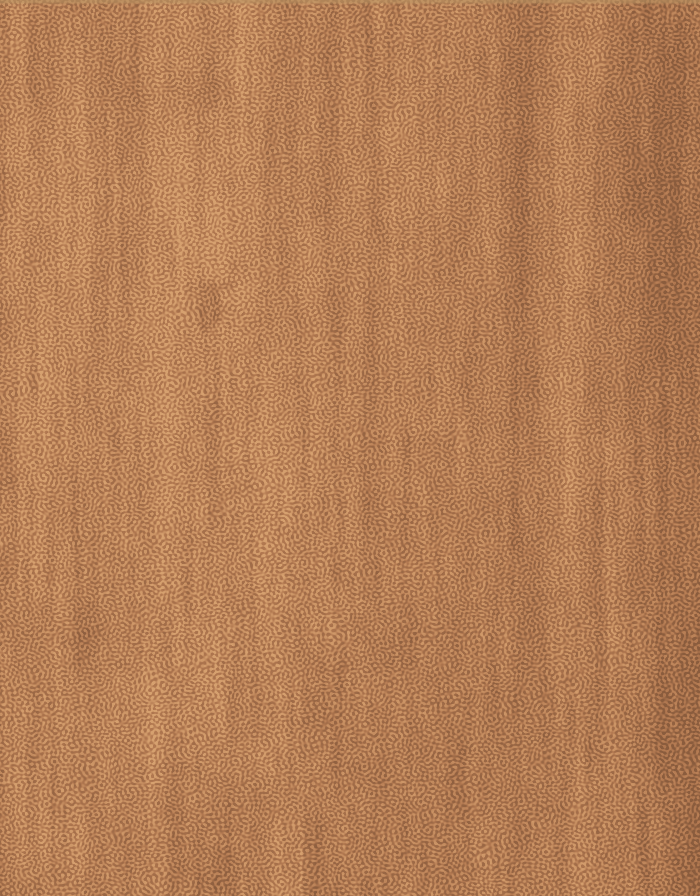
A Shadertoy shader for this texture:

```glsl
const float TAU = 6.2831853;
const vec3 DARK_BROWN = vec3(0.54, 0.36, 0.24);
const vec3 WARM_TAN = vec3(0.70, 0.475, 0.317);
const vec3 PALE_TAN = vec3(0.84, 0.63, 0.435);

float hash(vec2 p) {
    return fract(sin(dot(p, vec2(127.1, 311.7))) * 43758.5453);
}

float noise(vec2 p) {
    vec2 cell = floor(p);
    vec2 f = fract(p);
    f = f * f * (3.0 - 2.0 * f);
    float low = mix(hash(cell), hash(cell + vec2(1, 0)), f.x);
    float high = mix(hash(cell + vec2(0, 1)), hash(cell + vec2(1, 1)), f.x);
    return mix(low, high, f.y);
}

// Layered noise, centred on zero
float fbm(vec2 p, int octaves) {
    float sum = 0.0;
    float amp = 0.5;
    for (int i = 0; i < octaves; i++) {
        sum += amp * (noise(p) - 0.5);
        p = p * 2.03 + 17.3;
        amp *= 0.55;
    }
    return sum;
}

// Winding grain: waves of similar length crossing in every direction
float labyrinth(vec2 p, float frequency, int waves) {
    float sum = 0.0;
    for (int i = 0; i < waves; i++) {
        float k = float(i);
        float angle = 0.5 * TAU * (k + hash(vec2(k, 3.0))) / float(waves);
        float rate = frequency * mix(0.76, 1.16, hash(vec2(k, 7.0)));
        float phase = hash(vec2(k, 11.0));
        sum += cos(TAU * (rate * dot(p, vec2(cos(angle), sin(angle))) + phase));
    }
    return sum / sqrt(0.5 * float(waves));
}

// Long vertical stains, from broad bands to thin broken fibres
float streaks(vec2 p) {
    float x = p.x + 0.003 * noise(p * vec2(4.0, 3.0));
    float bands = fbm(vec2(x * 22.0, p.y * 1.0), 3);
    float lines = noise(vec2(x * 85.0, p.y * 4.0)) - 0.5;
    float fibres = noise(vec2(x * 220.0, p.y * 14.0)) - 0.5;
    return 0.28 * bands + 0.13 * lines + 0.18 * fibres;
}

// Scattered ragged smudges, mostly left of the middle
float smudges(vec2 p, int count) {
    float sum = 0.0;
    vec2 ragged = 0.07 * vec2(fbm(p * 30.0, 4), fbm(p * 30.0 + 40.0, 4));
    for (int i = 0; i < count; i++) {
        float k = float(i);
        vec2 centre = vec2(mix(0.08, 0.40, hash(vec2(k, 21.0))), hash(vec2(k, 33.0)));
        float radius = mix(0.010, 0.028, hash(vec2(k, 45.0)));
        vec2 d = (p + ragged - centre) / (radius * vec2(1.0, 1.3));
        sum += exp(-dot(d, d)) * mix(0.5, 1.0, hash(vec2(k, 57.0)));
    }
    return min(sum, 1.2);
}

// Soft step in tone along the lower part of a vertical join
float seam(vec2 p, float x, float top) {
    float d = p.x - x;
    float shade = exp(-abs(d) * 45.0) * smoothstep(-0.002, 0.002, d);
    return shade * (1.0 - smoothstep(top - 0.12, top, p.y));
}

vec3 leatherColor(float tone) {
    vec3 lower = mix(DARK_BROWN, WARM_TAN, clamp(tone * 2.0, 0.0, 1.0));
    return mix(lower, PALE_TAN, clamp(tone * 2.0 - 1.0, 0.0, 1.0));
}

void mainImage(out vec4 fragColor, in vec2 fragCoord) {
    vec2 p = fragCoord / iResolution.y;
    float u = fragCoord.x / iResolution.x;

    // Broad light and stains
    float tone = 0.60 + 0.18 * fbm(p * 4.0 + 5.0, 3) + streaks(p);
    tone += 0.16 * fbm(p * vec2(50.0, 30.0), 3);
    tone -= 0.08 * smoothstep(0.35, 0.70, u);
    tone -= 0.26 * smoothstep(0.82, 1.0, u);
    tone -= 0.08 * exp(-pow((u - 0.73) * 28.0, 2.0));
    vec2 glow = p - vec2(0.16, 0.64);
    tone += 0.07 * exp(-dot(glow, glow) * 40.0);
    tone -= 0.17 * smudges(p, 9);
    tone -= 0.16 * seam(p, 0.338, 0.32);

    // Fine embossed grain, broken by tiny specks
    vec2 warp = 0.005 * vec2(noise(p * 36.0), noise(p * 36.0 + 31.0));
    float grain = labyrinth(p + warp, 200.0, 24);
    tone += 0.56 * (smoothstep(-1.2, 1.2, grain) - 0.5);
    tone += 0.16 * (noise(p * 300.0) - 0.5);

    // Pale worn rim along the top
    float rim = smoothstep(0.994, 0.998, p.y);
    vec3 color = mix(leatherColor(tone), vec3(0.72, 0.57, 0.38), 0.6 * rim);
    fragColor = vec4(color, 1.0);
}
```
